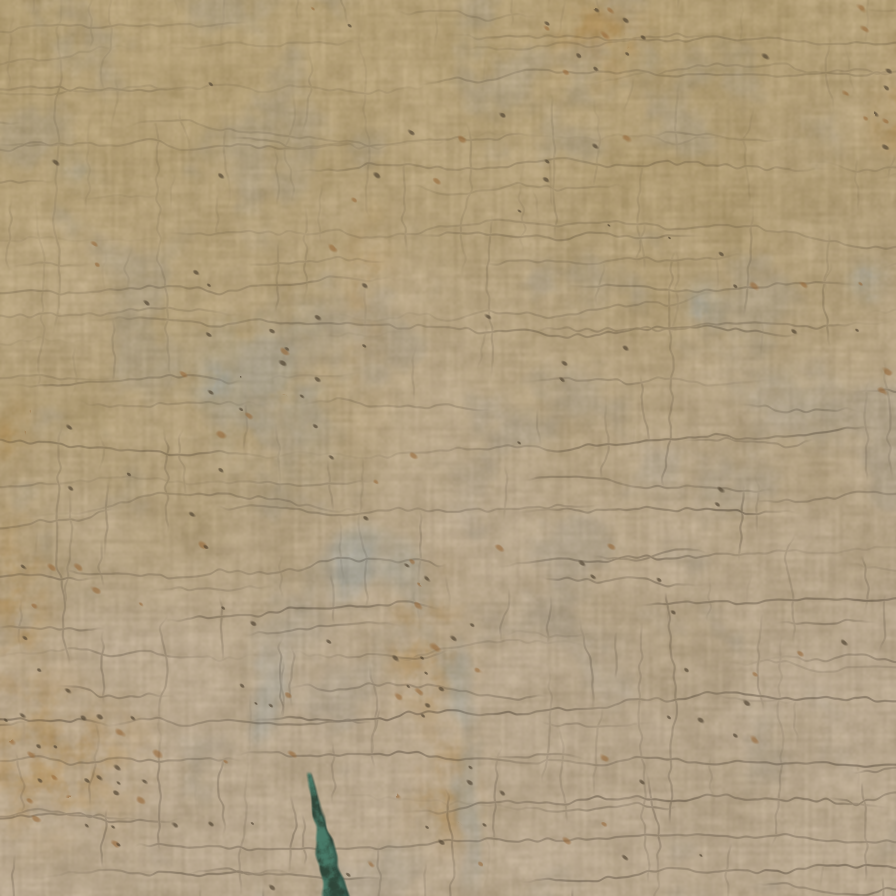
A Shadertoy shader for this texture:

```glsl
float hash(vec2 p) {
    vec3 q = fract(vec3(p.xyx) * 0.1031);
    q += dot(q, q.yzx + 33.33);
    return fract((q.x + q.y) * q.z);
}

float noise(vec2 p) {
    vec2 i = floor(p), f = fract(p);
    f = f * f * (3.0 - 2.0 * f);
    return mix(mix(hash(i), hash(i + vec2(1, 0)), f.x),
               mix(hash(i + vec2(0, 1)), hash(i + vec2(1, 1)), f.x), f.y);
}

float fbm(vec2 p) {
    float sum = 0.0, amp = 0.5;
    for (int i = 0; i < 4; i++) {
        sum += amp * noise(p);
        p = mat2(1.6, 1.2, -1.2, 1.6) * p + 17.3;
        amp *= 0.5;
    }
    return sum;
}

// Broken, jagged lines running along x, one per row
float cracks(vec2 p, float rows, float seed, float run, float gap) {
    float ink = 0.0;
    float width = max(0.0016, 0.9 / iResolution.y);
    float base = floor(p.y * rows);
    for (float k = -1.0; k <= 1.0; k++) {
        float id = base + k + seed;
        float y = (base + k + 0.2 + 0.6 * hash(vec2(id, seed))) / rows;
        y += 0.026 * (noise(vec2(p.x * 5.0, id * 7.1)) - 0.5)
           + 0.011 * (noise(vec2(p.x * 24.0, id * 3.7)) - 0.5)
           + 0.005 * (noise(vec2(p.x * 90.0, id * 5.3)) - 0.5)
           + 0.05 * (hash(vec2(seed, id)) - 0.5) * (p.x - 0.5);
        float mask = smoothstep(gap, gap + 0.2, noise(vec2(p.x * run + id * 13.7, id * 9.1)));
        float line = 1.0 - smoothstep(0.2 * width, width * 1.3, abs(p.y - y));
        ink = max(ink, line * mask);
    }
    return ink;
}

// Small ragged flecks, at most one per grid cell
float specks(vec2 p, float cells, float share, float seed) {
    vec2 id = floor(p * cells), f = fract(p * cells);
    float pick = hash(id + seed);
    vec2 d = f - 0.3 - 0.4 * vec2(hash(id + seed + 5.0), hash(id + seed + 9.0));
    d = mat2(0.8, 0.6, -0.6, 0.8) * d * vec2(0.8, 1.4);
    float r = 0.09 + 0.13 * hash(id + seed + 3.0) + 0.12 * (noise(p * 200.0) - 0.5);
    return step(pick, share) * (1.0 - smoothstep(r * 0.4, r + 0.06, length(d)));
}

float blot(vec2 p, vec2 centre, vec2 size) {
    vec2 d = (p - centre) / size;
    return exp(-dot(d, d));
}

void mainImage(out vec4 fragColor, in vec2 fragCoord) {
    vec2 p = fragCoord / iResolution.xy;
    float broad = fbm(p * 4.0 + 3.0);
    float mottle = fbm(p * 22.0 + 40.0);
    float fine = fbm(p * 75.0 + 11.0);
    vec2 ragged = p + 0.035 * (vec2(fbm(p * 18.0), fbm(p * 18.0 + 50.0)) - 0.47);

    // Yellowed ground, paler and pinker towards the lower right
    float pale = smoothstep(0.05, 0.85, 1.0 - p.y + 0.22 * (p.x - 0.5) + 0.5 * (broad - 0.47));
    vec3 col = mix(vec3(0.695, 0.615, 0.455), vec3(0.713, 0.645, 0.545), pale);
    col += 0.05 * (broad - 0.47) + 0.06 * (mottle - 0.47) * vec3(1.0, 1.0, 1.2);

    // Ochre stains
    float stain = blot(ragged, vec2(0.67, 0.96), vec2(0.055, 0.045))
                + blot(ragged, vec2(1.0, 0.89), vec2(0.025, 0.06))
                + blot(ragged, vec2(0.01, 0.52), vec2(0.018, 0.03))
                + blot(ragged, vec2(0.02, 0.33), vec2(0.03, 0.09))
                + blot(ragged, vec2(0.06, 0.15), vec2(0.09, 0.07))
                + blot(ragged, vec2(0.48, 0.27), vec2(0.04, 0.07))
                + blot(ragged, vec2(0.50, 0.11), vec2(0.035, 0.05))
                + 0.7 * blot(ragged, vec2(0.41, 0.66), vec2(0.022, 0.09));
    float patchy = smoothstep(0.3, 0.65, fbm(p * 38.0 + 70.0));
    col = mix(col, vec3(0.67, 0.52, 0.29), 0.6 * min(stain, 1.0) * (0.2 + 0.8 * patchy));

    // Blue-grey rubbed paint: a faint arch, a cloud and loose dabs
    vec2 q = ragged - vec2(0.41, 0.12);
    q.y = max(q.y, 0.0) * 0.45;
    float arch = 1.0 - smoothstep(0.004, 0.021, abs(length(q) - 0.117));
    arch *= smoothstep(0.28, 0.6, fbm(p * vec2(16.0, 9.0) + 8.0));
    float cloud = blot(ragged, vec2(0.30, 0.57), vec2(0.085, 0.08))
                * smoothstep(0.4, 0.62, fbm(p * 20.0 + 90.0));
    float dabs = blot(ragged, vec2(0.79, 0.66), vec2(0.018, 0.022))
               + blot(ragged, vec2(0.965, 0.69), vec2(0.020, 0.018))
               + blot(ragged, vec2(0.39, 0.365), vec2(0.025, 0.022))
               + blot(ragged, vec2(0.24, 0.575), vec2(0.020, 0.016))
               + 0.5 * blot(ragged, vec2(0.09, 0.81), vec2(0.022, 0.016))
               + 0.5 * blot(ragged, vec2(0.72, 0.935), vec2(0.014, 0.018))
               + 0.35 * blot(ragged, vec2(0.88, 0.56), vec2(0.05, 0.025));
    float rubbed = min(0.75 * arch + 0.6 * cloud + dabs * (0.4 + 0.6 * patchy), 1.0);
    col = mix(col, vec3(0.63, 0.635, 0.60), 0.72 * rubbed);
    float grey = smoothstep(0.52, 0.72, fbm(p * 13.0 + 25.0));
    col = mix(col, vec3(0.63, 0.60, 0.54), 0.35 * grey);

    // Woven threads and fine grain
    float warp = noise(p * vec2(230.0, 22.0)) - 0.5;
    float weft = noise(p * vec2(24.0, 230.0) + 60.0) - 0.5;
    col += 0.035 * (warp + weft) + 0.075 * (fine - 0.47);
    col += 0.02 * (noise(p * 260.0) - 0.5) * vec3(1.0, 0.8, 1.3);

    // Craquelure: long level cracks with short upright branches
    float aged = mix(0.5, 1.0, smoothstep(0.9, 0.2, p.y - 0.25 * (p.x - 0.5)));
    float level = cracks(p, 17.0, 3.0, 4.0, 0.42);
    level = max(level, 0.75 * cracks(p, 25.0, 41.0, 7.0, 0.50));
    float upright = cracks(p.yx, 19.0, 77.0, 11.0, 0.58);
    upright = max(upright, 0.7 * cracks(p.yx, 31.0, 120.0, 16.0, 0.63));
    float depth = 0.55 + 0.45 * noise(p * 30.0);
    col *= 1.0 - depth * aged * max(0.29 * level, 0.19 * upright) * vec3(0.95, 1.0, 1.05);

    // Rust and dark flecks, denser around the worn areas
    float worn = clamp(stain + cloud + 0.6 * arch, 0.0, 1.0);
    float rust = specks(p, 42.0, 0.02 + 0.22 * worn, 7.0);
    float dark = specks(p, 58.0, 0.02 + 0.16 * worn, 31.0);
    col = mix(col, vec3(0.58, 0.39, 0.20), 0.55 * rust);
    col = mix(col, vec3(0.30, 0.25, 0.18), 0.65 * dark);

    // Slender green blade rising from the lower edge
    float along = 0.138 - p.y;
    float across = p.x - 0.345 - 0.21 * along + 0.006 * (noise(p * 65.0) - 0.5);
    float halfWidth = 0.002 + 0.085 * max(along, 0.0);
    float blade = (1.0 - smoothstep(-0.002, 0.002, abs(across) - halfWidth))
                * smoothstep(-0.002, 0.004, along);
    vec3 green = mix(vec3(0.15, 0.25, 0.20), vec3(0.25, 0.46, 0.39), smoothstep(0.25, 0.65, fine));
    green *= 1.0 - 0.3 * smoothstep(0.3, 1.0, across / halfWidth);
    col = mix(col, green, 0.93 * blade);

    fragColor = vec4(clamp(col, 0.0, 1.0), 1.0);
}
```
